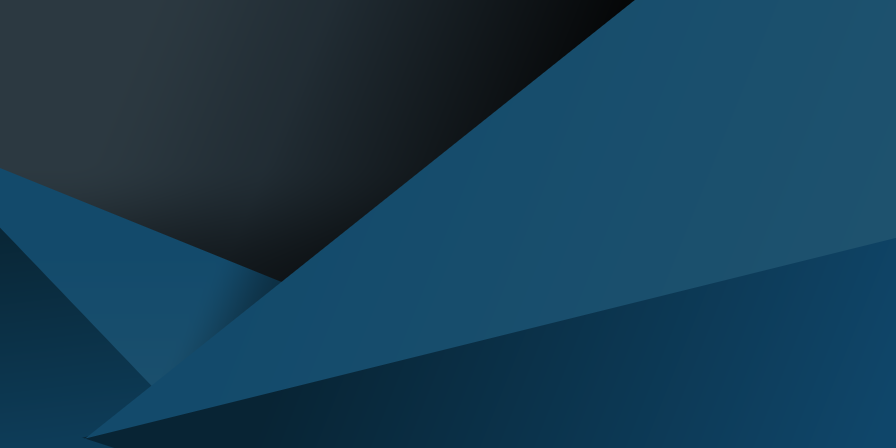
Write a WebGL 1 fragment shader that draws this background.

```glsl
precision highp float;
// Overlapping sheets of blue paper on a charcoal backdrop.
// Each sheet is cut by antialiased half-planes and filled with a slanted
// gradient; soft ramps darken the areas that lie beneath another sheet.

uniform vec2 u_resolution;

// Corners, on a canvas 2 wide and 1 high
const vec2 TIP       = vec2(0.190, 0.021);
const vec2 RIDGE_END = vec2(1.417, 1.000);
const vec2 KEEL_END  = vec2(2.000, 0.469);
const vec2 FOOT      = vec2(0.255, 0.000);
const vec2 WING_TOP  = vec2(0.000, 0.625);
const vec2 WING_JOIN = vec2(0.625, 0.372);
const vec2 FOLD_TOP  = vec2(0.000, 0.492);
const vec2 FOLD_END  = vec2(0.339, 0.138);

// Colours
const vec3 CHARCOAL   = vec3(0.173, 0.224, 0.255);
const vec3 SLATE      = vec3(0.130, 0.174, 0.203);
const vec3 SOOT       = vec3(0.020, 0.026, 0.030);
const vec3 BLUE       = vec3(0.073, 0.290, 0.420);
const vec3 PALE_BLUE  = vec3(0.120, 0.323, 0.432);
const vec3 DEEP_BLUE  = vec3(0.030, 0.140, 0.203);
const vec3 NIGHT_BLUE = vec3(0.036, 0.152, 0.215);
const vec3 DUSK_BLUE  = vec3(0.052, 0.235, 0.345);
const vec3 LIT_BLUE   = vec3(0.060, 0.275, 0.415);

// Gradient slant and shadow strengths
const float SLANT       = 0.4;
const float WING_SHADE  = 0.45;
const float RIDGE_SHADE = 0.38;

// Position between a and b, clamped to 0..1
float ramp(float a, float b, float x) {
  return clamp((x - a) / (b - a), 0.0, 1.0);
}

// Coverage of the half-plane to the right of the direction a -> b
float rightOf(vec2 p, vec2 a, vec2 b, float overlap) {
  vec2 d = normalize(b - a);
  float dist = dot(p - a, vec2(d.y, -d.x));
  return clamp((dist + overlap) * u_resolution.y + 0.5, 0.0, 1.0);
}

void main() {
  vec2 p = vec2(2.0, 1.0) * gl_FragCoord.xy / u_resolution;
  float depth = 1.0 - p.y;
  float slant = p.x + SLANT * depth;

  // Charcoal backdrop, falling to soot behind the large sheet
  vec3 color = mix(CHARCOAL, SLATE, smoothstep(0.30, 0.80, slant));
  color = mix(color, SOOT, ramp(0.74, 1.40, slant));
  color *= 1.0 - WING_SHADE * smoothstep(0.36, 0.64, depth);

  // Left wing, shaded where it slips under the large sheet
  vec3 wing = mix(BLUE, PALE_BLUE, 0.7 * ramp(0.55, 0.90, depth));
  float tucked = smoothstep(0.77, 0.96, p.x + 0.5 * depth);
  wing *= 1.0 - RIDGE_SHADE * tucked;
  color = mix(color, wing, rightOf(p, WING_TOP, WING_JOIN, 0.0));

  // Dark fold in the lower left corner
  vec3 fold = mix(NIGHT_BLUE, DUSK_BLUE, ramp(0.53, 1.0, depth + 0.12 * p.x));
  color = mix(color, fold, rightOf(p, FOLD_TOP, FOLD_END, 0.0));

  // Lower sheet, extended slightly beneath the keel to hide the seam
  vec3 lower = mix(DEEP_BLUE, LIT_BLUE, ramp(0.95, 2.35, slant));
  float lowerMask = rightOf(p, TIP, KEEL_END, 1.5 / u_resolution.y)
                  * rightOf(p, FOOT, TIP, 0.0);
  color = mix(color, lower, lowerMask);

  // Large sheet between ridge and keel
  vec3 sheet = mix(BLUE, PALE_BLUE, ramp(0.75, 2.25, slant));
  float sheetMask = rightOf(p, TIP, RIDGE_END, 0.0)
                  * rightOf(p, KEEL_END, TIP, 0.0);
  color = mix(color, sheet, sheetMask);

  gl_FragColor = vec4(color, 1.0);
}
```
